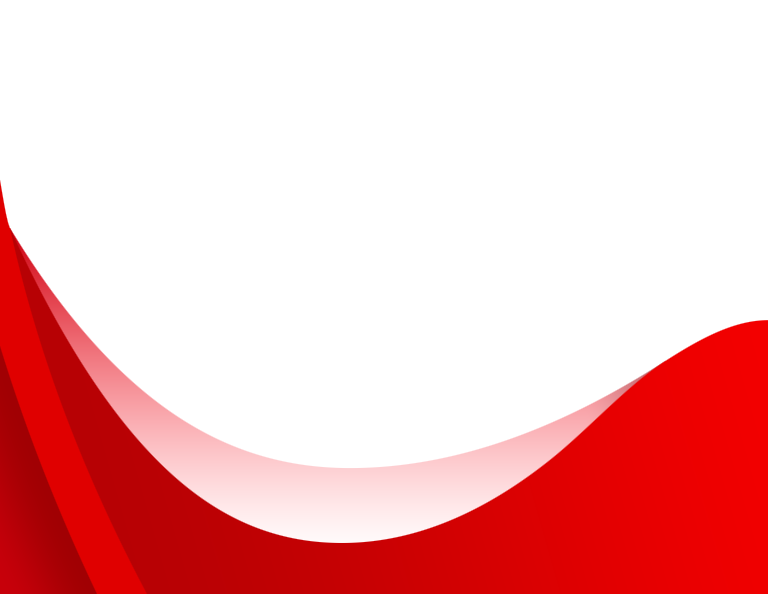
Give the GLSL for this background, as a Shadertoy shader.

```glsl
// Cubic arc between two knots holding (x, height, slope)
float arc(float x, vec3 a, vec3 b) {
    float w = b.x - a.x;
    float t = clamp((x - a.x) / w, 0.0, 1.0);
    float bend = w * t * (1.0 - t) * ((1.0 - t) * a.z - t * b.z);
    return mix(a.y, b.y, t * t * (3.0 - 2.0 * t)) + bend;
}

// Height of the solid red wave
float waveHeight(float x) {
    vec3 knots[7] = vec3[7](
        vec3(0.0, 0.697, -7.5),
        vec3(0.013, 0.616, -2.84),
        vec3(0.215, 0.212, -1.23),
        vec3(0.4453, 0.0859, 0.0),
        vec3(0.716, 0.2256, 1.03),
        vec3(0.866, 0.392, 0.83),
        vec3(1.0, 0.461, 0.0));
    float height = knots[0].y;
    for (int i = 0; i < 6; i++) {
        if (x >= knots[i].x) height = arc(x, knots[i], knots[i + 1]);
    }
    return height;
}

// Height of the translucent veil above the wave
float veilHeight(float x) {
    vec3 valley = vec3(0.4557, 0.212, 0.0);
    return x < valley.x
        ? arc(x, vec3(0.013, 0.616, -2.13), valley)
        : arc(x, valley, vec3(0.866, 0.392, 0.83));
}

// Smooth coverage of the positive side of an edge
float cover(float d) {
    return clamp(0.5 + d / max(fwidth(d), 1e-5), 0.0, 1.0);
}

void mainImage(out vec4 fragColor, in vec2 fragCoord) {
    vec2 uv = fragCoord / iResolution.xy;
    vec3 color = vec3(1.0);

    // Veil: red at the top, fading to white in the valley
    float depth = pow(clamp((uv.y - 0.06) / 0.55, 0.0, 1.0), 1.3);
    vec3 veil = vec3(1.0 - 0.2 * depth * depth, 1.0 - depth, 1.0 - 0.94 * depth);
    veil *= 1.0 - 0.22 * smoothstep(0.76, 0.87, uv.x);
    color = mix(color, veil, cover(veilHeight(uv.x) - uv.y));

    // Wave: diagonal gradient, brighter to the right
    float light = smoothstep(0.1, 1.2, uv.x + 0.22 * uv.y);
    vec3 wave = mix(vec3(0.715, 0.005, 0.015), vec3(0.96, 0.0, 0.0), light);

    // Ribbon sweeping down the left side
    float outer = 0.1914 - 0.4115 * uv.y + 0.198 * uv.y * uv.y;
    float inner = 0.1263 - 0.3683 * uv.y + 0.1575 * uv.y * uv.y;
    wave = mix(wave, vec3(0.88, 0.0, 0.0), cover(outer - uv.x));

    // Shaded fold behind the ribbon
    vec3 fold = mix(vec3(0.63, 0.0, 0.01), vec3(0.78, 0.0, 0.04),
                    smoothstep(0.0, 0.12, inner - uv.x));
    wave = mix(wave, fold, cover(inner - uv.x));

    color = mix(color, wave, cover(waveHeight(uv.x) - uv.y));
    fragColor = vec4(color, 1.0);
}
```
